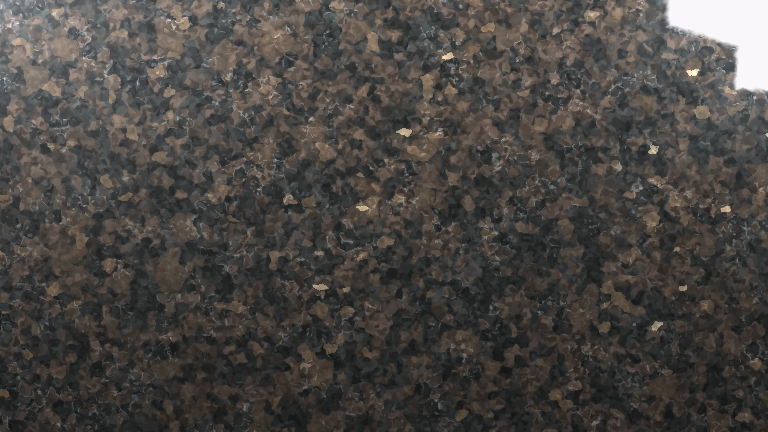
A WebGL 2 fragment shader for this texture:

```glsl
#version 300 es
precision highp float;
// Polished dark granite: packed brown and grey crystals under a soft window glare.

uniform vec2 u_resolution;
out vec4 fragColor;

float hash(vec2 p) {
    return fract(sin(dot(p, vec2(127.1, 311.7))) * 43758.5453);
}

float valueNoise(vec2 p) {
    vec2 cell = floor(p);
    vec2 f = fract(p);
    f = f * f * (3.0 - 2.0 * f);
    float low = mix(hash(cell), hash(cell + vec2(1.0, 0.0)), f.x);
    float high = mix(hash(cell + vec2(0.0, 1.0)), hash(cell + 1.0), f.x);
    return mix(low, high, f.y);
}

float fbm(vec2 p) {
    float sum = 0.0;
    float weight = 0.5;
    for (int i = 0; i < 4; i++) {
        sum += weight * valueNoise(p);
        p = p * 2.03 + 17.3;
        weight *= 0.5;
    }
    return sum / 0.9375;
}

// Crystal cells: x = random tone with softened borders, y = gap to the border.
vec2 crystals(vec2 p, float sharpness, float seed) {
    vec2 cell = floor(p);
    float nearest = 9.0;
    float second = 9.0;
    float toneSum = 0.0;
    float weightSum = 0.0;
    for (int j = -1; j <= 1; j++) {
        for (int i = -1; i <= 1; i++) {
            vec2 id = cell + vec2(i, j);
            vec2 site = id + vec2(hash(id + seed), hash(id + seed + 41.7));
            float d = length(p - site);
            float weight = exp(-sharpness * d);
            toneSum += weight * hash(id + seed + 83.1);
            weightSum += weight;
            second = min(second, max(nearest, d));
            nearest = min(nearest, d);
        }
    }
    return vec2(toneSum / weightSum, second - nearest);
}

// Signed distance to the stepped bright reflection in the upper right corner.
float windowDistance(vec2 p, float aspect) {
    float inset = aspect - p.x;
    float upper = max(inset - 0.231, 0.87 + 0.3 * inset - p.y);
    float lower = max(inset - 0.073, 0.793 - p.y);
    float ripple = 0.024 * (fbm(p * 32.0) - 0.5);
    return min(upper, lower) + ripple;
}

vec3 granite(vec2 p) {
    vec2 warp = vec2(fbm(p * 60.0), fbm(p * 60.0 + 31.0)) - 0.5;
    vec2 q = p + 0.018 * warp;

    // Dark crystals with finer grains inside
    vec2 coarse = crystals(q * 44.0, 18.0, 3.0);
    vec2 fine = crystals(q * 105.0, 11.0, 19.0);
    float tone = mix(0.58, 1.12, coarse.x) * mix(0.68, 1.3, fine.x);
    float brownness = smoothstep(0.38, 0.68, 0.55 * coarse.x + 0.45 * fbm(p * 9.0));
    vec3 colour = tone * mix(vec3(0.95, 0.99, 0.98), vec3(1.14, 0.99, 0.88), brownness);

    // Larger brown feldspar and small tan chips
    float patches = smoothstep(0.84, 0.93, crystals(q * vec2(17.0, 19.0), 18.0, 57.0).x);
    float chips = smoothstep(0.89, 0.96, crystals(q * vec2(34.0, 40.0), 20.0, 71.0).x);
    float mottling = mix(0.65, 1.3, fbm(p * 95.0 + 9.0));
    colour = mix(colour, vec3(1.42, 1.19, 0.98) * mottling, 0.65 * patches);
    colour = mix(colour, vec3(1.95, 1.62, 1.27) * mottling, 0.7 * chips);

    // Pale broken seams and glints
    float clusters = smoothstep(0.42, 0.7, fbm(p * 21.0 + 5.0));
    float seam = 1.0 - smoothstep(0.02, 0.22, coarse.y);
    float broken = smoothstep(0.45, 0.75, valueNoise(p * 120.0));
    float fleck = smoothstep(0.82, 0.95, crystals(q * vec2(125.0, 160.0), 12.0, 97.0).x);
    colour += vec3(0.68, 0.72, 0.74) * clusters * (seam * broken + 0.8 * fleck);
    float glint = smoothstep(0.986, 0.997, crystals(q * vec2(42.0, 56.0), 24.0, 113.0).x);
    return colour + vec3(1.7, 1.5, 1.15) * glint;
}

void main() {
    vec2 p = gl_FragCoord.xy / u_resolution.y;
    float aspect = u_resolution.x / u_resolution.y;
    float height = p.y;
    float window = windowDistance(p, aspect);

    // Light falls off toward the bottom edge
    float light = 0.185 + 0.17 * pow(height, 1.3);
    vec3 colour = granite(p) * light;

    // Hazy reflections lift the upper corners
    float leftGlare = exp(-2.6 * length((p - vec2(0.0, 1.0)) * vec2(1.1, 1.4)));
    float windowGlare = exp(-7.0 * max(window, 0.0));
    colour += vec3(0.29, 0.3, 0.32) * leftGlare;
    colour += vec3(0.15, 0.155, 0.165) * windowGlare;

    float windowMask = 1.0 - smoothstep(-0.007, 0.007, window);
    colour = mix(colour, vec3(0.98, 0.97, 0.98), windowMask);
    fragColor = vec4(clamp(colour, 0.0, 1.0), 1.0);
}
```
